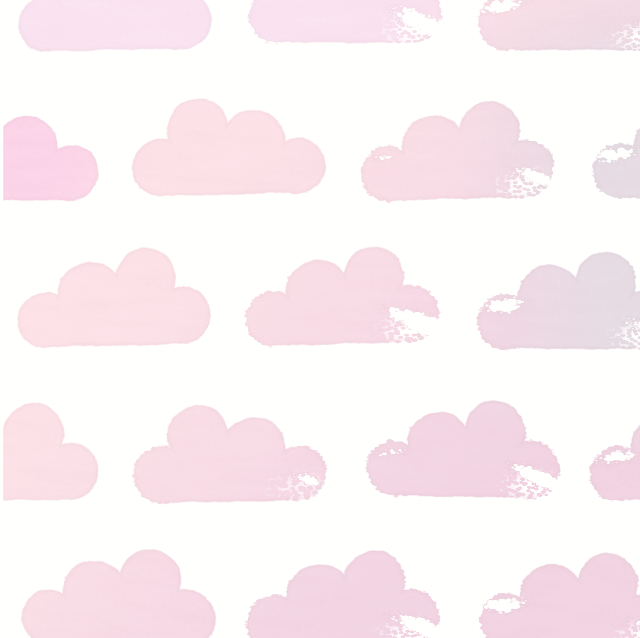
Write a Shadertoy shader that draws this pattern.

```glsl
const vec2 PITCH = vec2(0.358, 0.2363);   // spacing of clouds, in canvas heights
const vec2 FIRST = vec2(0.183, 0.927);    // base centre of the top left cloud
const float ODD_SHIFT = 0.177;            // leftward shift of every second row
const float HALF_WIDTH = 0.150;
const float JITTER = 0.010;
const float TILT = 0.05;
const float MARGIN = 0.005;
const float EDGE_WOBBLE = 0.014;
const float GRAIN = 0.022;
const vec3 PAPER = vec3(1.0, 1.0, 0.993);
const vec3 BLUSH = vec3(0.990, 0.885, 0.908);
const vec3 LILAC = vec3(0.980, 0.890, 0.945);
const vec3 ROSE = vec3(0.985, 0.830, 0.910);
const vec3 MAUVE = vec3(0.948, 0.830, 0.888);
const vec3 DUSK = vec3(0.905, 0.862, 0.893);

vec2 hash2(vec2 p) {
    vec3 h = fract(p.xyx * vec3(0.1031, 0.1030, 0.0973));
    h += dot(h, h.yzx + 33.33);
    return fract((h.xx + h.yz) * h.zy);
}

// Distance to the nearest scattered point
float cellular(vec2 p) {
    vec2 id = floor(p), f = fract(p);
    float nearest = 2.0;
    for (int j = -1; j <= 1; j++)
        for (int i = -1; i <= 1; i++) {
            vec2 o = vec2(i, j);
            nearest = min(nearest, length(o + hash2(id + o) - f));
        }
    return nearest;
}

float layeredSines(vec2 p) {
    float sum = 0.0, amp = 0.5;
    for (int i = 0; i < 4; i++) {
        sum += amp * sin(p.x + 1.3 * sin(p.y)) * cos(p.y * 0.9 + p.x * 0.4);
        p = mat2(1.6, 1.2, -1.2, 1.6) * p + 1.7;
        amp *= 0.6;
    }
    return sum;
}

float circle(vec2 p, vec2 centre, float radius) {
    return length(p - centre) - radius;
}

float box(vec2 p, vec2 centre, vec2 halfSize) {
    vec2 d = abs(p - centre) - halfSize;
    return length(max(d, 0.0)) + min(max(d.x, d.y), 0.0);
}

// Half width is 1, the flat base lies on y = 0
float cloud(vec2 p) {
    float d = circle(p, vec2(-0.72, 0.28), 0.29);
    d = min(d, circle(p, vec2(-0.25, 0.54), 0.34));
    d = min(d, circle(p, vec2(0.33, 0.69), 0.32));
    d = min(d, circle(p, vec2(0.71, 0.30), 0.30));
    d = min(d, box(p, vec2(0.02, 0.36), vec2(0.58, 0.35)));
    return min(d, box(p, vec2(0.0, 0.21), vec2(0.72, 0.21)));
}

// Ragged slanting gap in the paint, negative inside
float tear(vec2 p, vec2 centre, float slope, float size, float rough) {
    p -= centre;
    p.y -= slope * p.x;
    return (length(p * vec2(0.3, 1.0)) - 0.075 * size) + rough;
}

vec3 tint(vec2 p) {
    vec3 c = mix(BLUSH, LILAC, smoothstep(0.80, 0.96, p.y) * (1.0 - smoothstep(0.6, 0.85, p.x)));
    c = mix(c, MAUVE, smoothstep(0.25, 1.0, p.x * 0.75 + (1.0 - p.y) * 0.6 - 0.1));
    c = mix(c, DUSK, smoothstep(0.68, 0.98, p.x) * smoothstep(0.40, 0.18, abs(p.y - 0.66)));
    return mix(c, ROSE, smoothstep(0.22, 0.04, length(p - vec2(0.03, 0.74))));
}

void mainImage(out vec4 fragColor, in vec2 fragCoord) {
    vec2 uv = fragCoord / iResolution.y;

    // Staggered cells, rows counted from the top
    float row = floor((FIRST.y - uv.y) / PITCH.y + 0.82);
    float odd = mod(row, 2.0);
    float startX = FIRST.x - odd * ODD_SHIFT;
    float col = floor((uv.x - startX) / PITCH.x + 0.5);
    vec2 centre = vec2(startX + col * PITCH.x, FIRST.y - row * PITCH.y);
    vec2 id = vec2(col, row) + 7.0;
    vec2 rnd = hash2(id) - 0.5;

    // Local cloud space, some odd clouds are flipped
    vec2 q = (uv - centre - rnd * JITTER * vec2(1.0, 1.4)) / HALF_WIDTH;
    q.y += rnd.x * TILT * q.x;
    bool flipped = odd > 0.5 && col < 1.5 && row - 2.0 * col < 1.5;
    vec2 shapeP = flipped ? vec2(-q.x, q.y) : q;

    // Wear grows toward the right
    float worn = smoothstep(0.40, 0.52, centre.x + 0.035 * row);
    float notched = smoothstep(0.66, 0.85, centre.x);
    vec2 seed = id * 5.3;
    float flakes = cellular(q * vec2(17.0, 26.0) + seed * 3.0);
    float waves = layeredSines(q * 9.0 + seed);
    float d = cloud(shapeP) + EDGE_WOBBLE * waves;
    d += (0.012 + 0.03 * worn) * (flakes - 0.4) * smoothstep(0.3, 0.9, abs(q.x));
    float rough = 0.06 * (flakes - 0.45) + 0.035 * waves;
    float gap = tear(q, vec2(0.84, 0.20), -0.35, worn * (0.8 + rnd.y), rough);
    float notch = tear(q, vec2(-0.74, 0.45), 0.12, notched * 0.7, rough);
    d = max(d, worn > 0.05 ? -gap : d);
    d = max(d, notched > 0.05 ? -notch : d);

    // Dry brush specks around the torn corner
    float dry = worn * smoothstep(0.45, 0.05, length((q - vec2(0.72, 0.12)) * vec2(0.9, 1.8)));
    float specks = smoothstep(0.62, 0.78, flakes + 0.3 * dry) * dry;

    // Paint with soft mottling, brush streaks and a faint rim
    float aa = 1.0 / (iResolution.y * HALF_WIDTH);
    float cover = smoothstep(aa, -aa, d) * (1.0 - specks);
    cover *= smoothstep(MARGIN - 0.001, MARGIN + 0.001, uv.x);
    float mottle = cellular(q * 30.0 + seed) - 0.5;
    float streak = layeredSines(q * vec2(3.0, 14.0) + seed);
    vec3 paint = tint(uv) + GRAIN * (0.5 * mottle + 0.4 * streak) * vec3(0.4, 1.0, 0.8);
    paint -= 0.018 * smoothstep(-0.05, 0.0, d);
    fragColor = vec4(mix(PAPER, paint, cover), 1.0);
}
```
